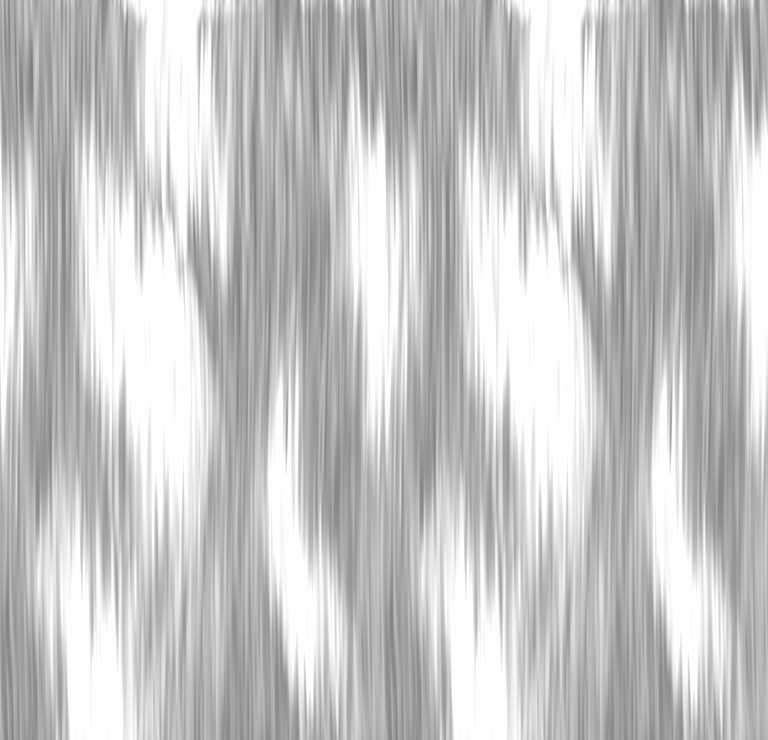
This texture is drawn by a Shadertoy shader. Its source:

```glsl
// Grey and white brushed streaks with soft vertical patches, tiled twice across.

float hash(vec2 p) {
    vec3 q = fract(vec3(p.xyx) * vec3(0.1031, 0.1030, 0.0973));
    q += dot(q, q.yzx + 33.33);
    return fract((q.x + q.y) * q.z);
}

// One column of noise; every column starts at its own height.
float columnNoise(float column, float y) {
    y += 7.0 * hash(vec2(column, 3.7));
    float row = floor(y);
    float f = smoothstep(0.0, 1.0, y - row);
    return mix(hash(vec2(column, row)), hash(vec2(column, row + 1.0)), f);
}

// Value noise that wraps after the given number of columns per tile.
float tiledNoise(float u, float y, float columns, float seed) {
    float x = u * columns;
    float i = floor(x);
    float f = smoothstep(0.0, 1.0, x - i);
    float left = mod(i, columns) + seed * 17.0;
    float right = mod(i + 1.0, columns) + seed * 17.0;
    return mix(columnNoise(left, y), columnNoise(right, y), f);
}

// Thin fibres in three widths.
float fibres(float u, float y) {
    return 0.50 * tiledNoise(u, y * 10.0, 190.0, 21.0)
         + 0.32 * tiledNoise(u, y * 6.0, 89.0, 43.0)
         + 0.18 * tiledNoise(u, y * 4.0, 37.0, 57.0);
}

// Distance to the nearest of five tall leaning ellipses, stepping down the tile.
float patchDistance(float u, float y) {
    float nearest = 9.0;
    for (int i = 0; i < 5; i++) {
        float k = float(i);
        float dy = y - (0.86 - 0.195 * k);
        float du = fract(u - 0.52 - 0.43 * k + 0.2 * dy + 0.5) - 0.5;
        float size = 0.9 + 0.25 * hash(vec2(k, 5.0));
        nearest = min(nearest, length(vec2(du / 0.09, dy / 0.2)) / size);
    }
    return nearest;
}

void mainImage(out vec4 fragColor, in vec2 fragCoord) {
    vec2 uv = fragCoord / iResolution.xy;
    float u = uv.x * 2.0;
    float y = uv.y;

    // Fibres stay nearly straight, patch outlines bend more.
    float drift = tiledNoise(u, y * 2.5, 4.0, 6.0) - 0.5;
    float fibre = fibres(u + 0.02 * drift, y) - 0.5;
    float bentU = u + 0.12 * drift + 0.05 * (tiledNoise(u, y * 5.0, 9.0, 11.0) - 0.5);

    // Shift the patches along each fibre to feather their ends.
    float feather = 0.13 * (tiledNoise(u, y * 4.0, 150.0, 71.0) - 0.5)
                  + 0.10 * (tiledNoise(u, y * 3.0, 71.0, 83.0) - 0.5);

    // Rough up the outlines with wisps at several widths.
    float wisps = 0.50 * tiledNoise(bentU, (y + feather) * 4.0, 7.0, 2.0)
                + 0.32 * tiledNoise(bentU, (y + feather) * 6.0, 15.0, 3.0)
                + 0.18 * tiledNoise(bentU, y * 7.0, 33.0, 4.0) - 0.5;
    float edge = patchDistance(bentU, y + feather) - 1.5 * wisps - 0.4 * fibre;
    edge -= 0.6 * smoothstep(0.96, 1.0, y + 0.2 * feather);
    float light = smoothstep(1.7, 0.55, edge);

    // Soft shading inside the grey patches.
    float shade = tiledNoise(bentU, y * 5.0, 13.0, 91.0) - 0.5;
    float contrast = mix(0.36, 0.52, smoothstep(0.45, 1.0, y));
    float tone = 0.66 + 0.40 * light + 0.12 * shade * (1.0 - light) + contrast * fibre;

    fragColor = vec4(vec3(clamp(tone, 0.3, 0.995)), 1.0);
}
```
